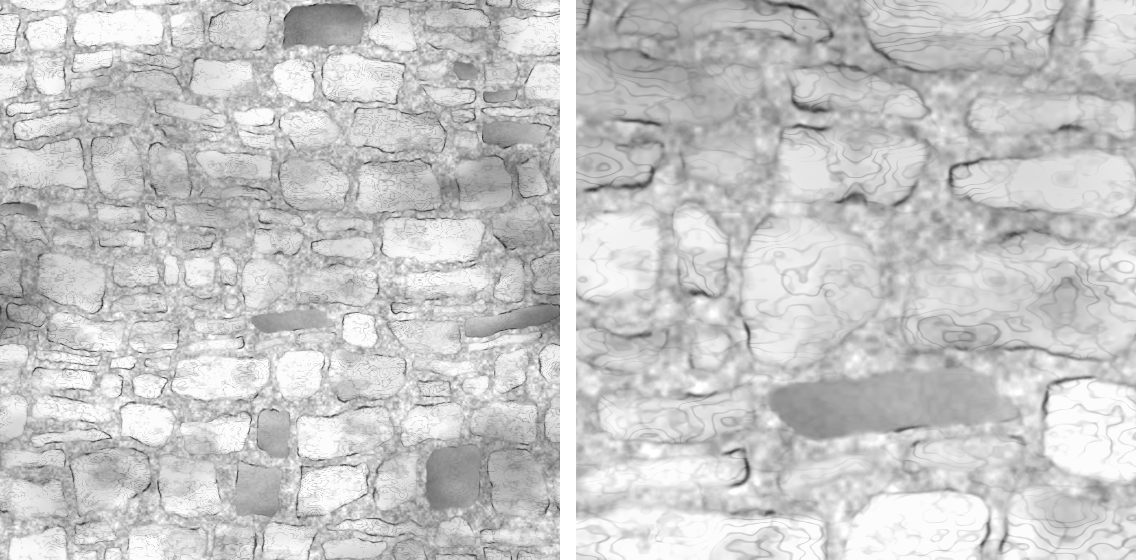
Left: the whole. Right: its middle third, enlarged.
Write a WebGL 2 fragment shader that draws this texture map.

```glsl
#version 300 es
precision highp float;
// Tiling grey relief map of a rough rubble wall: pale stones bedded in grainy mortar.
uniform vec2 u_resolution;
out vec4 fragColor;

const vec2 GRID = vec2(8.0, 11.0);     // stones per row, rows per tile
const float EDGE_JITTER = 0.7;         // unevenness of stone widths
const float SPLIT_ROW = 0.4;           // chance of two thin stones in one course
const float SPLIT_COLUMN = 0.4;        // chance of halving a long thin stone
const float JOINT = 0.0055;            // least half width of a joint
const float RECESSED = 0.03;           // share of sunken grey stones
const float STONE_TONE = 1.05;
const float MORTAR_TONE = 0.82;
const float HOLLOW_LIGHT = 0.86;
const float HOLLOW_DARK = 0.52;
const float CREVICE = 0.5;             // darkness of broken outlines
const float TAU = 6.2831853;

float hash(vec2 p) {
    vec3 q = fract(p.xyx * 0.1031);
    q += dot(q, q.yzx + 33.33);
    return fract((q.x + q.y) * q.z);
}

// Value noise that wraps on the unit square.
float noise(vec2 uv, vec2 cells, float seed) {
    vec2 p = uv * cells, i = floor(p), f = p - i;
    f = f * f * (3.0 - 2.0 * f);
    vec2 a = mod(i, cells) + seed, b = mod(i + 1.0, cells) + seed;
    return mix(mix(hash(a), hash(vec2(b.x, a.y)), f.x),
               mix(hash(vec2(a.x, b.y)), hash(b), f.x), f.y);
}

float fbm(vec2 uv, vec2 cells, float seed) {
    float sum = 0.0, weight = 0.533;
    for (int k = 0; k < 4; k++) {
        sum += weight * noise(uv, cells, seed + float(k) * 7.3);
        cells *= 2.0;
        weight *= 0.5;
    }
    return sum;
}

float smoothMax(float a, float b, float r) {
    float h = max(r - abs(a - b), 0.0) / r;
    return max(a, b) + 0.25 * h * h * r;
}

float boxDistance(vec2 p, vec2 halfSize, float r) {
    vec2 q = abs(p) - halfSize + r;
    return length(max(q, 0.0)) + min(max(q.x, q.y), 0.0) - r;
}

// Soft periodic patch around a centre.
float patchAt(vec2 uv, vec2 centre, float power) {
    vec2 c = 0.5 + 0.5 * cos(TAU * (uv - centre));
    return pow(c.x * c.y, power);
}

float regionShade(vec2 uv) {
    return patchAt(uv, vec2(0.84, 0.78), 3.0) + 0.8 * patchAt(uv, vec2(0.98, 0.43), 10.0)
         + 0.6 * patchAt(uv, vec2(0.93, 0.19), 10.0);
}

float jointX(float col, float row) {
    return col + EDGE_JITTER * (hash(vec2(mod(col, GRID.x), row + 40.0)) - 0.5);
}

// Finds the cell holding p; returns its identity and corners.
vec2 findCell(vec2 p, out vec2 lo, out vec2 hi) {
    float y = floor(p.y * GRID.y), row = mod(y, GRID.y);
    float shift = hash(vec2(row, 71.0));
    float x = p.x * GRID.x + shift, col = floor(x);
    if (x < jointX(col, row)) col -= 1.0;
    else if (x >= jointX(col + 1.0, row)) col += 1.0;
    lo = vec2(jointX(col, row) - shift, y) / GRID;
    hi = vec2(jointX(col + 1.0, row) - shift, y + 1.0) / GRID;
    vec2 id = vec2(mod(col, GRID.x), row);
    if (hash(id + 5.0) < SPLIT_ROW) {
        float cut = mix(lo.y, hi.y, 0.36 + 0.28 * hash(id + 9.0));
        if (p.y < cut) hi.y = cut; else { lo.y = cut; id.y += 30.0; }
    }
    vec2 size = hi - lo;
    if (size.x > 1.8 * size.y && hash(id + 13.0) < SPLIT_COLUMN) {
        float cut = mix(lo.x, hi.x, 0.3 + 0.4 * hash(id + 19.0));
        if (p.x < cut) hi.x = cut; else { lo.x = cut; id.x += 30.0; }
    }
    return id;
}

// Rounded, tilted block with two chipped sides, kept inside its cell.
float stoneDistance(vec2 p, vec2 halfSize, vec2 id) {
    float cell = boxDistance(p, halfSize, 0.004) + JOINT * 0.7;
    float tilt = 0.26 * (hash(id + 23.0) - 0.5);
    vec2 q = mat2(cos(tilt), sin(tilt), -sin(tilt), cos(tilt)) * p;
    vec2 body = halfSize - JOINT - 0.003 * vec2(hash(id + 27.0), hash(id + 29.0));
    float d = boxDistance(q, body, min(body.x, body.y) * 0.5);
    for (float k = 0.0; k < 2.0; k++) {
        float angle = TAU * hash(id + 31.0 + k * 6.0);
        vec2 side = vec2(cos(angle), sin(angle));
        float reach = dot(abs(side), body) * (0.62 + 0.3 * hash(id + 33.0 + k * 6.0));
        d = smoothMax(d, dot(q, side) - reach, 0.005);
    }
    return smoothMax(d, cell, 0.003);
}

void main() {
    vec2 uv = gl_FragCoord.xy / u_resolution;

    // Uneven courses and ragged outlines
    vec2 p = uv + 0.05 * (vec2(noise(uv, vec2(4.0), 3.0), noise(uv, vec2(5.0), 8.0)) - 0.5);
    p.y += 0.012 * sin(TAU * 2.0 * uv.y + 1.0) + 0.006 * sin(TAU * 5.0 * uv.y);
    p += 0.019 * (vec2(fbm(uv, vec2(30.0), 15.0), fbm(uv, vec2(30.0), 55.0)) - 0.5);
    vec2 lo, hi;
    vec2 id = findCell(p, lo, hi);
    vec2 centre = 0.5 * (lo + hi), halfSize = 0.5 * (hi - lo);
    float d = stoneDistance(p - centre, halfSize, id);

    // Shared surface detail
    float relief = fbm(uv, vec2(16.0, 30.0), 21.0);
    float grain = noise(uv, vec2(256.0), 2.0) - 0.5;
    float broken = smoothstep(0.35, 0.7, noise(uv, vec2(32.0), 61.0));
    float contour = abs(fract(relief * 13.0) - 0.5);
    float crease = (1.0 - smoothstep(0.0, 0.22, contour)) * (0.3 + 0.7 * broken);
    float ridge = abs(2.0 * fbm(uv, vec2(36.0, 60.0), 44.0) - 1.0);
    float wrinkle = 1.0 - smoothstep(0.0, 0.14, ridge);

    // Stone face: worn facets, creases and a darkened rim
    float facet = smoothstep(0.5, 0.64, fbm(uv, vec2(11.0, 17.0), 91.0));
    float face = STONE_TONE - 0.10 * facet - 0.15 * crease - 0.09 * wrinkle;
    face -= 0.12 * (1.0 - smoothstep(0.3, 0.5, relief)) + 0.08 * smoothstep(-0.007, 0.0, d);
    face -= 0.07 * hash(id + 47.0) + 0.07 * grain;

    // Sunken stones: smooth slanting shade
    float region = regionShade(uv);
    float slope = TAU * hash(id + 51.0);
    float slant = 0.5 + 0.4 * dot((p - centre) / halfSize, vec2(cos(slope), sin(slope)));
    float hollow = mix(HOLLOW_LIGHT, HOLLOW_DARK, clamp(slant + 0.8 * (relief - 0.5), 0.0, 1.0));
    hollow -= 0.05 * crease + 0.05 * grain + 0.12 * step(hash(id + 57.0), 0.2);
    float sunken = step(hash(id + 63.0), RECESSED + 0.35 * regionShade(centre));
    face = mix(min(face, 0.99), hollow, sunken);

    // Mortar: pitted and grainy, shaded beside the stones
    float pits = fbm(uv, vec2(96.0), 77.0);
    float mortar = MORTAR_TONE + 0.45 * (pits - 0.5) + 0.15 * (relief - 0.5) + 0.2 * grain;
    mortar -= 0.07 * wrinkle + 0.08 * smoothstep(JOINT * 0.7, 0.0, d);

    // Blend, cut the broken crevices and darken the sheltered regions
    float softness = mix(0.001, 0.006, pow(hash(id + 67.0), 2.0));
    float tone = mix(mortar, face, smoothstep(-softness, softness, -d));
    float outline = exp(-d * d / (0.0016 * 0.0016));
    tone -= CREVICE * outline * broken * smoothstep(0.3, 0.7, pits);
    float patches = smoothstep(0.45, 0.75, fbm(uv, vec2(4.0, 6.0), 33.0));
    tone *= 1.0 - 0.14 * patches - 0.24 * region * (0.4 + patches);
    fragColor = vec4(vec3(clamp(tone, 0.0, 1.0)), 1.0);
}
```
